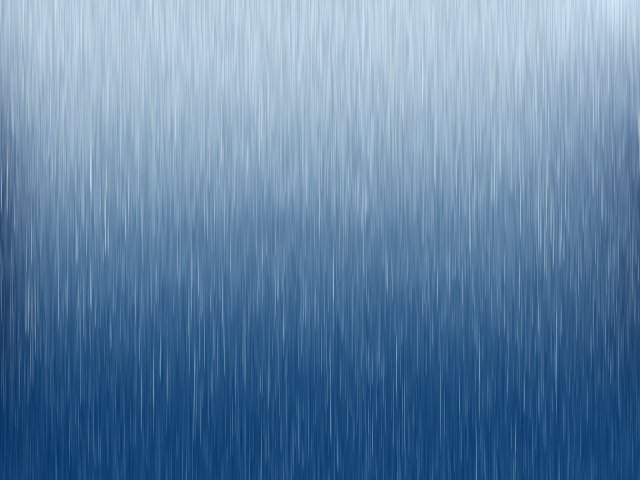
Reproduce this texture procedurally as a Shadertoy shader.

```glsl
// Steady rain over a misty blue backdrop, pale above and deep blue below.
// A vertical gradient with dim sides carries fine stretched cellular grain,
// then several layers of thin, tapered streaks in hashed columns.

float hash(vec2 cell) {
    vec3 q = fract(cell.xyx * vec3(0.1031, 0.1030, 0.0973));
    q += dot(q, q.yzx + 33.33);
    return fract((q.x + q.y) * q.z);
}

// Signed noise: independent columns, smoothly varying along their length.
float columnGrain(vec2 p, float columns, float len) {
    float id = floor(p.x * columns);
    float y = p.y / len + 23.0 * hash(vec2(id, columns));
    float row = floor(y);
    float blend = smoothstep(0.0, 1.0, y - row);
    return mix(hash(vec2(id, row)), hash(vec2(id, row + 1.0)), blend) - 0.5;
}

// Sparse drops, one per cell, with soft sides and tapered ends.
float streaks(vec2 p, float columns, float len, float density, float seed) {
    float x = p.x * columns;
    float id = floor(x);
    float y = p.y / len + 19.0 * hash(vec2(id, seed));
    float row = floor(y);
    float t = y - row;
    vec2 cell = vec2(id + seed * 17.0, row);
    float present = step(hash(cell), density);
    float center = 0.3 + 0.4 * hash(cell + 41.0);
    float pixel = columns / iResolution.y;
    float halfWidth = 0.0008 * columns;
    float side = abs(x - id - center);
    float line = 1.0 - smoothstep(halfWidth - 0.5 * pixel, halfWidth + 0.5 * pixel, side);
    float reach = 0.5 + 0.5 * hash(cell + 73.0);
    float taper = smoothstep(0.0, 0.2 * reach, t) * (1.0 - smoothstep(0.4 * reach, reach, t));
    return present * line * taper * (0.35 + 0.65 * hash(cell + 97.0));
}

void mainImage(out vec4 fragColor, in vec2 fragCoord) {
    vec2 uv = fragCoord / iResolution.xy;
    vec2 p = fragCoord / iResolution.y;

    // Sky gradient
    vec3 color = mix(vec3(0.085, 0.270, 0.460), vec3(0.715, 0.800, 0.865),
                     smoothstep(0.06, 1.0, uv.y));

    // Dim sides, strongest around the middle height
    float band = smoothstep(0.05, 0.4, uv.y) * (1.0 - smoothstep(0.55, 1.05, uv.y));
    float leftShade = exp(-uv.x * 22.0) * (band + 0.15);
    float rightShade = exp((uv.x - 1.0) * 11.0) * band;
    color *= 1.0 - vec3(0.42, 0.36, 0.27) * (leftShade + 0.75 * rightShade);
    color -= vec3(0.05, 0.045, 0.03) * smoothstep(0.72, 0.95, uv.x)
           * smoothstep(0.4, 0.7, uv.y) * (1.0 - smoothstep(0.8, 1.0, uv.y));

    // Brighter top right corner and darker lower left corner
    color += 0.07 * exp(-10.0 * length((uv - vec2(0.97, 1.0)) * vec2(1.0, 1.6)));
    color -= vec3(0.03, 0.035, 0.04) * exp(-7.0 * length(uv - vec2(0.04, 0.08)));

    // Faint uneven mist across the middle
    float mistEdge = 0.50 + 0.016 * sin(uv.x * 19.0) + 0.010 * sin(uv.x * 43.0 + 1.0);
    float mist = exp(-pow((uv.y - mistEdge) / 0.045, 2.0))
               * smoothstep(0.12, 0.3, uv.x) * (1.0 - smoothstep(0.7, 0.9, uv.x));
    color = mix(color, vec3(0.33, 0.47, 0.61), 0.45 * mist);

    // Fine vertical grain
    float grain = 0.7 * columnGrain(p, 384.0, 0.055)
                + 0.3 * columnGrain(p + 3.7, 300.0, 0.09);
    float grainGain = mix(0.09, 0.15, smoothstep(0.1, 0.65, uv.y)) * (1.0 - 0.3 * mist);
    color += grain * grainGain * vec3(1.0, 0.92, 0.8);

    // Rain layers, from dense and short to sparse and long
    float rain = 0.0;
    for (int i = 0; i < 5; i++) {
        float k = float(i);
        rain += streaks(p + 0.137 * k, 290.0 - 32.0 * k, 0.10 + 0.045 * k,
                        0.30 - 0.052 * k, k + 1.0) * (0.24 + 0.12 * k);
    }
    float corners = 1.0 - smoothstep(0.35, 0.5, abs(uv.x - 0.5))
                  * (1.0 - smoothstep(0.0, 0.35, uv.y));
    rain *= mix(0.6, 0.95, smoothstep(0.0, 0.55, uv.y)) * mix(0.4, 1.0, corners);
    rain *= 1.0 - 0.3 * mist;

    // Mostly cool highlights, with a few warm columns
    float warm = step(0.88, hash(vec2(floor(p.x * 170.0), 5.0)));
    vec3 rainTint = mix(vec3(0.84, 0.92, 0.98), vec3(0.93, 0.92, 0.89), warm);
    color = mix(color, rainTint, clamp(rain, 0.0, 0.85));

    fragColor = vec4(clamp(color, 0.0, 1.0), 1.0);
}
```
